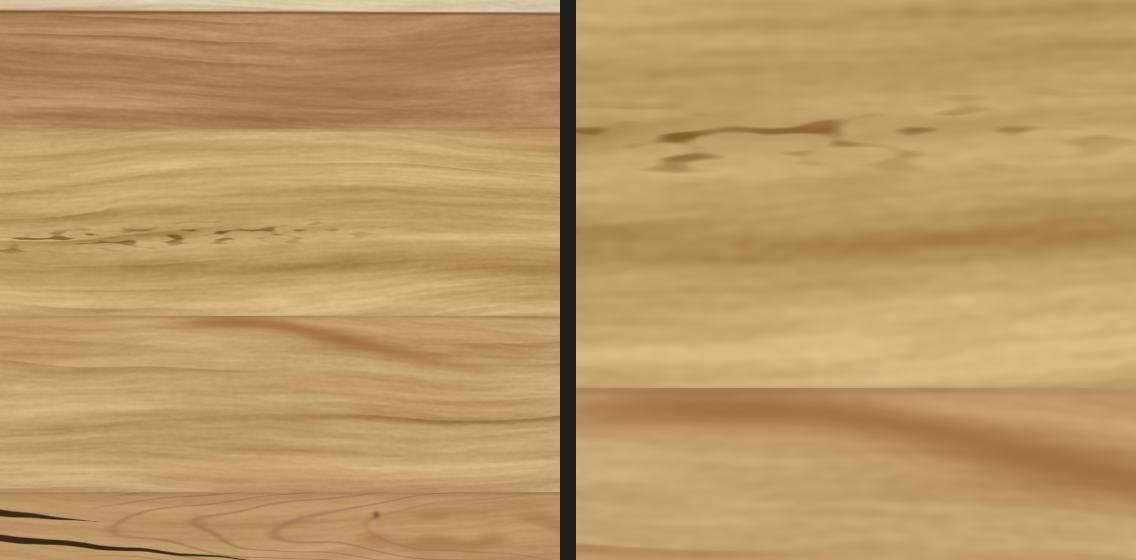
Left: the whole. Right: its middle third, enlarged.
This texture is drawn by a WebGL 2 fragment shader. Its source:

```glsl
#version 300 es
precision highp float;
// Horizontal hardwood planks with soft, streaky, slightly wavy grain.
// Stretched gradient noise makes the grain; contours of warped fields make
// growth lines; bands, stains, flecks and cracks are laid over each plank.
uniform vec2 u_resolution;
out vec4 fragColor;

vec2 gradient(vec2 cell) {
  vec3 h = fract(cell.xyx * vec3(0.1031, 0.1030, 0.0973));
  h += dot(h, h.yzx + 33.33);
  float angle = 6.2832 * fract((h.x + h.y) * h.z);
  return vec2(cos(angle), sin(angle));
}

float noise(vec2 p) {
  vec2 i = floor(p), f = p - i;
  vec2 u = f * f * f * (f * (f * 6.0 - 15.0) + 10.0);
  vec2 e = vec2(1.0, 0.0);
  float low = mix(dot(gradient(i), f), dot(gradient(i + e), f - e), u.x);
  float high = mix(dot(gradient(i + e.yx), f - e.yx), dot(gradient(i + 1.0), f - 1.0), u.x);
  return mix(low, high, u.y);
}

float bump(float d, float width) {
  return exp(-d * d / (width * width));
}

// Dark line from the left edge, tapering to nothing at the given reach
float crack(vec2 uv, float start, float slope, float reach, float width, float px) {
  float d = abs(uv.y - start - slope * uv.x + 0.004 * noise(uv * 14.0));
  float w = width * (1.0 - uv.x / reach);
  return 1.0 - smoothstep(w - px, w + px, d);
}

void main() {
  vec2 uv = gl_FragCoord.xy / u_resolution;
  float px = 1.0 / u_resolution.y;

  // Planks from bottom to top: base colour, index and seam shadow
  vec4 seams = vec4(0.121, 0.436, 0.770, 0.981 - 0.004 * uv.x);
  vec3 bases[5] = vec3[5](vec3(0.725, 0.580, 0.395), vec3(0.768, 0.630, 0.440),
    vec3(0.770, 0.640, 0.435), vec3(0.680, 0.525, 0.360), vec3(0.860, 0.790, 0.660));
  vec3 wood = bases[0];
  float plank = 0.0, shadow = 0.0;
  for (int i = 0; i < 4; i++) {
    float d = uv.y - seams[i];
    wood = mix(wood, bases[i + 1], smoothstep(-px, px, d));
    plank += step(0.0, d);
    shadow += bump(d + 0.002, 0.003) * (i == 3 ? 0.65 : 0.16);
  }
  float bottom = 1.0 - smoothstep(-px, px, uv.y - seams.x);
  float second = step(0.5, plank) * step(plank, 1.5);
  float third = step(1.5, plank) * step(plank, 2.5);
  float fourth = step(2.5, plank) * step(plank, 3.5);

  // Wavy grain coordinates, different on each plank
  vec2 q = uv + vec2(plank * 7.3, plank * 3.7);
  q.y += 0.045 * noise(q * vec2(1.4, 3.0)) + 0.007 * noise(q * vec2(5.0, 13.0));

  // Streaks from broad bands down to fine fibres
  float tone = 0.38 * noise(q * vec2(1.1, 17.0))
    + 0.36 * noise(q * vec2(1.8, 43.0) + 5.0)
    + 0.28 * noise(q * vec2(4.0, 92.0) + 11.0)
    + 0.18 * noise(q * vec2(16.0, 165.0) + 23.0)
    + 0.12 * noise(q * vec2(70.0, 180.0) + 31.0);
  tone *= 1.0 - 0.35 * bottom;

  // Growth lines: a slow rise to a dark edge, fading in and out
  float ring = fract(q.y * 24.0 + 1.3 * noise(q * vec2(1.0, 6.0)));
  float growth = smoothstep(0.6, 0.93, ring) * (1.0 - smoothstep(0.93, 1.0, ring));
  tone -= 0.42 * growth * smoothstep(-0.15, 0.4, noise(q * vec2(1.6, 12.0) + 40.0)) * (1.0 - bottom);

  // Broad pale and grey-brown bands
  float sway = uv.y + 0.03 * noise(vec2(uv.x * 1.8, plank));
  tone += third * (0.28 * bump(sway - 0.455, 0.014) - 0.38 * bump(sway - 0.525, 0.022));
  tone += second * 0.30 * bump(sway - 0.168, 0.018);
  vec3 color = wood + tone * vec3(0.21, 0.225, 0.215);

  // Warm brown stains drawn out along the grain
  float stain = smoothstep(0.0, 0.55, noise(q * vec2(1.7, 11.0) + 60.0));
  stain *= 0.20 + 0.35 * fourth * (1.0 - 0.7 * uv.x);
  float wedge = uv.y - 0.427 + 0.14 * smoothstep(0.35, 1.2, uv.x) + 0.012 * noise(uv * vec2(5.0, 20.0));
  stain += second * 0.75 * bump(wedge, 0.013) * smoothstep(0.25, 0.42, uv.x) * (1.0 - smoothstep(0.6, 0.95, uv.x));
  float blotch = smoothstep(-0.15, 0.4, noise(uv * vec2(11.0, 24.0)));
  stain += bottom * 0.55 * blotch * bump(uv.y - 0.045, 0.035) * smoothstep(0.5, 0.68, uv.x);
  color = mix(color, vec3(0.60, 0.40, 0.23), clamp(stain, 0.0, 0.8));

  // Arched growth contours on the bottom plank
  float arch = uv.x - 90.0 * pow(uv.y - 0.06, 2.0) + 0.12 * noise(uv * vec2(6.0, 17.0));
  float contour = abs(fract(arch * 7.0) - 0.5);
  float arches = bump(contour, 0.09) * smoothstep(0.12, 0.25, uv.x) * (1.0 - smoothstep(0.45, 0.85, arch));
  color = mix(color, vec3(0.53, 0.38, 0.25), 0.38 * arches * bottom);

  // Short golden-brown flecks in a narrow row, and a small knot
  float fleck = smoothstep(0.08, 0.42, noise(uv * vec2(24.0, 135.0) + 9.0));
  fleck *= third * bump(uv.y - 0.566 - 0.04 * uv.x, 0.017) * (1.0 - smoothstep(0.4, 0.8, uv.x));
  color = mix(color, vec3(0.46, 0.31, 0.10), 0.8 * fleck);
  color = mix(color, vec3(0.42, 0.27, 0.15), 0.7 * bump(length(uv - vec2(0.672, 0.081)), 0.006));

  // Seam shadows and cracks
  color = mix(color, vec3(0.42, 0.29, 0.17), min(shadow, 1.0));
  float split = crack(uv, 0.084, -0.09, 0.16, 0.006, px) + crack(uv, 0.040, -0.09, 0.50, 0.006, px);
  color = mix(color, vec3(0.17, 0.11, 0.06), 0.9 * min(split, 1.0));

  fragColor = vec4(clamp(color, 0.0, 1.0), 1.0);
}
```
